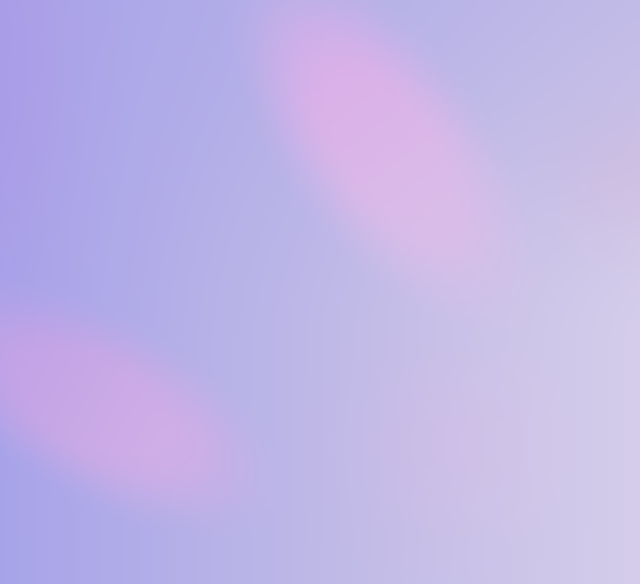
Give the GLSL for this background, as a WebGL 1 fragment shader.

```glsl
precision highp float;
// Soft lavender backdrop: a blue-violet to pale lilac gradient with faint tints,
// crossed by two blurred pink petals. Each petal is a rotated ellipse whose
// radial distance is faded by smoothstep and coloured along its long axis.

uniform vec2 u_resolution;

#define ASPECT 1.094
#define PERIWINKLE vec3(0.655, 0.640, 0.915)
#define PALE_LILAC vec3(0.832, 0.802, 0.918)
#define PETAL_CORE 0.40
#define PETAL_RIM 1.22

// Gaussian falloff around a centre, with separate radii per axis
float glow(vec2 p, vec2 center, vec2 radius) {
  vec2 q = (p - center) / radius;
  return exp(-dot(q, q));
}

// Position in a petal's frame: x runs along its axis, the rim is at length 1
vec2 petalFrame(vec2 p, vec2 center, vec2 axis, vec2 halfSize) {
  vec2 d = p - center;
  axis = normalize(axis);
  return vec2(dot(d, axis), dot(d, vec2(-axis.y, axis.x))) / halfSize;
}

// Lays a soft petal over the backdrop, shading it from tail to tip
vec3 addPetal(vec3 base, vec2 q, vec3 tail, vec3 tip) {
  float mask = 1.0 - smoothstep(PETAL_CORE, PETAL_RIM, length(q));
  return mix(base, mix(tail, tip, smoothstep(-0.8, 0.8, q.x)), mask);
}

// Wide gradient: brightens to the right, more strongly below the top edge
vec3 backdrop(vec2 uv) {
  float lift = 0.55 + 0.45 * smoothstep(-0.1, 0.6, 1.0 - uv.y);
  float t = uv.x * lift + 0.06 * uv.x * (1.0 - uv.x);
  vec3 color = mix(PERIWINKLE, PALE_LILAC, t);
  color.b -= 0.04 * t * (1.0 - t);

  // Violet left edge, rosy right edge and a faint rose haze low on the right
  color += vec3(0.012, -0.026, -0.006) * glow(uv, vec2(0.0, 0.88), vec2(0.13, 0.36));
  color += vec3(0.006, -0.020, -0.022) * glow(uv, vec2(1.0, 0.70), vec2(0.13, 0.12));
  color += vec3(0.022, -0.006, -0.005) * glow(uv, vec2(0.70, 0.24), vec2(0.14, 0.16));
  return color;
}

void main() {
  vec2 uv = gl_FragCoord.xy / u_resolution;
  vec2 p = uv * vec2(ASPECT, 1.0);
  vec3 color = backdrop(uv);

  // Upper petal
  vec2 upper = petalFrame(p, vec2(0.662, 0.744), vec2(0.60, -0.80), vec2(0.33, 0.152));
  color = addPetal(color, upper, vec3(0.855, 0.685, 0.910), vec3(0.855, 0.745, 0.912));

  // Lower petal, cut by the left edge
  vec2 lower = petalFrame(p, vec2(0.164, 0.306), vec2(0.87, -0.48), vec2(0.306, 0.140));
  color = addPetal(color, lower, vec3(0.760, 0.635, 0.900), vec3(0.820, 0.685, 0.900));

  gl_FragColor = vec4(color, 1.0);
}
```
